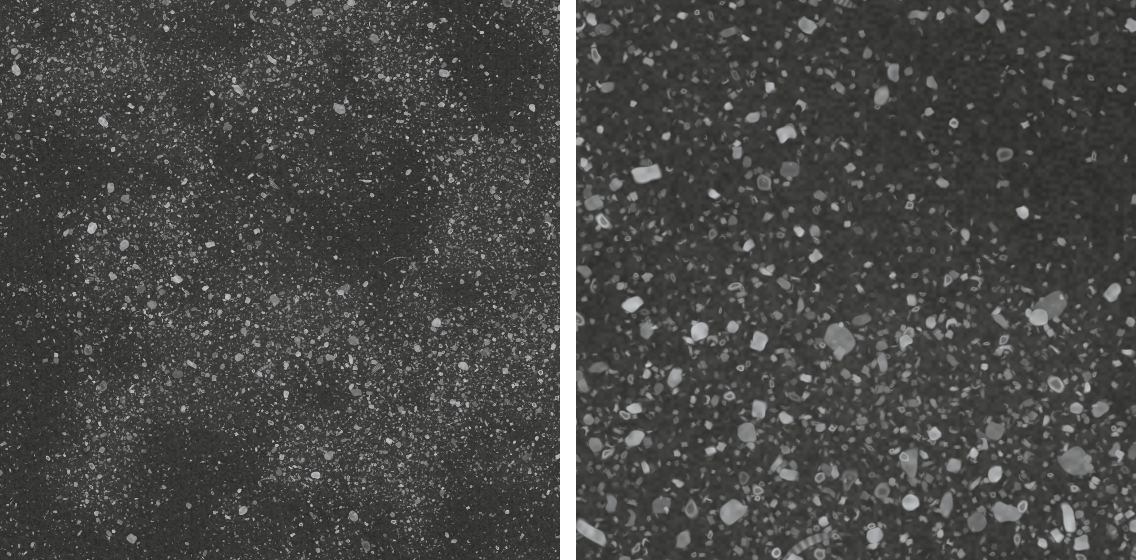
Left: the whole. Right: its middle third, enlarged.
A three.js fragment shader for this texture:

```glsl
// Dark fossil limestone: a near-black ground strewn with pale shell grains.
// Jittered cell layers, coarse to dust, hold ovals, blocks, rings and crescents;
// cloud noise gathers them into patches, and a few thin shell arcs lie on top.

#define GROUND_COLOR vec3(0.212, 0.211, 0.203)
#define GRAIN_COLOR vec3(0.765, 0.775, 0.785)
#define EDGE_SOFTNESS 0.0008
#define GRAIN_DENSITY 1.0
#define CLUSTER_SCALE 7.5
#define GROUND_SPECKLE 0.1
#define PATCH_HAZE 0.03
#define SHELL_CELLS 5.0
#define SHELL_CHANCE 0.4

varying vec2 vUv;

float hash(vec2 p) {
  return fract(sin(dot(p, vec2(127.1, 311.7))) * 43758.5453);
}

vec2 hash2(vec2 p) {
  return vec2(hash(p), hash(p + 57.3));
}

float noise(vec2 p) {
  vec2 i = floor(p);
  vec2 f = fract(p);
  f = f * f * (3.0 - 2.0 * f);
  float low = mix(hash(i), hash(i + vec2(1.0, 0.0)), f.x);
  float high = mix(hash(i + vec2(0.0, 1.0)), hash(i + 1.0), f.x);
  return mix(low, high, f.y);
}

float fbm(vec2 p) {
  float sum = 0.0;
  float gain = 0.5;
  for (int i = 0; i < 4; i++) {
    sum += gain * noise(p);
    p = p * 2.03 + 17.1;
    gain *= 0.5;
  }
  return sum / 0.9375;
}

vec2 rotate(vec2 p, float angle) {
  float c = cos(angle);
  float s = sin(angle);
  return vec2(c * p.x + s * p.y, c * p.y - s * p.x);
}

// How thickly the grains gather around a point
float cluster(vec2 uv) {
  return smoothstep(0.3, 0.76, fbm(uv * CLUSTER_SCALE + 3.7));
}

// Superellipse grain: solid, hollow or bitten into a crescent
float grainShape(vec2 p, vec2 size, vec2 kind, float soft) {
  float hollow = step(0.84, kind.x);
  float bite = step(kind.x, 0.1);
  float power = mix(mix(2.0, 3.6, kind.y), 2.0, hollow);
  vec2 q = abs(p / size) + 0.0001;
  float k = pow(pow(q.x, power) + pow(q.y, power), 1.0 / power);
  float mask = smoothstep(soft, -soft, (k - 1.0) * size.y);
  float bitten = length(p / size - vec2(0.15, 0.75)) - 0.85;
  mask *= 1.0 - 0.5 * hollow * (1.0 - smoothstep(0.3, 0.75, k));
  return mask * mix(1.0, smoothstep(-soft, soft, bitten * size.y), bite);
}

// One scattered layer; returns the strongest grain at this point
float grainLayer(vec2 uv, float cells, float density, float radius, float strength) {
  vec2 cell = floor(uv * cells);
  vec2 local = fract(uv * cells);
  vec2 wobble = vec2(noise(uv * cells * 5.0), noise(uv * cells * 5.0 + 31.0)) - 0.5;
  float light = 0.0;
  for (int y = -1; y <= 1; y++) {
    for (int x = -1; x <= 1; x++) {
      vec2 offset = vec2(float(x), float(y));
      vec2 id = cell + offset + cells * 1.37;
      float chance = density * mix(0.35, 2.0, cluster((cell + offset + 0.5) / cells));
      if (hash(id + 5.1) < chance * GRAIN_DENSITY) {
        vec2 p = local - offset - hash2(id + 11.7) + 0.5 * radius * wobble;
        float grow = radius * mix(0.6, 1.35, hash(id + 23.9));
        vec2 size = grow * vec2(1.0, mix(0.38, 0.95, hash(id + 31.3)));
        float mask = grainShape(rotate(p, 6.2832 * hash(id + 43.1)), size,
          hash2(id + 71.9), EDGE_SOFTNESS * cells);
        light = max(light, mask * strength * mix(0.3, 1.0, hash(id + 91.3)));
      }
    }
  }
  return light;
}

// Sparse, tapering curves of broken shell with fine ribs
float shellArcs(vec2 uv) {
  vec2 cell = floor(uv * SHELL_CELLS);
  vec2 center = 0.35 + 0.3 * hash2(cell + 7.7);
  vec2 p = rotate(fract(uv * SHELL_CELLS) - center, 6.2832 * hash(cell + 13.1));
  float angle = atan(p.y, p.x);
  float radius = mix(0.12, 0.3, hash(cell + 19.3));
  float taper = 1.0 - smoothstep(0.1, 0.9, abs(angle));
  float width = taper * mix(0.006, 0.035, pow(hash(cell + 29.9), 3.0));
  float soft = EDGE_SOFTNESS * SHELL_CELLS;
  float line = smoothstep(soft, -soft, abs(length(p) - radius) - width);
  float ribs = 0.75 + 0.25 * sin(angle * 55.0);
  return line * ribs * taper * 0.65 * step(hash(cell + 37.7), SHELL_CHANCE);
}

void main() {
  // Ground: soft clouds, fine speckle and a pale haze in the patches
  float speckle = 0.65 * noise(vUv * 430.0) + 0.35 * noise(vUv * 210.0 + 9.0) - 0.5;
  float ground = 0.03 * (fbm(vUv * 4.0) - 0.5) + GROUND_SPECKLE * speckle;
  ground += PATCH_HAZE * cluster(vUv);

  // Grains from coarse fragments down to dust
  float light = grainLayer(vUv, 26.0, 0.1, 0.2, 0.9);
  light = max(light, grainLayer(vUv, 50.0, 0.28, 0.22, 0.95));
  light = max(light, grainLayer(vUv, 76.0, 0.24, 0.23, 0.95));
  light = max(light, grainLayer(vUv, 110.0, 0.27, 0.24, 0.85));
  light = max(light, grainLayer(vUv, 190.0, 0.3, 0.29, 0.6));
  light = max(light, shellArcs(vUv));
  light *= mix(0.7, 1.15, noise(vUv * 260.0 + 41.0));

  vec3 color = mix(GROUND_COLOR + ground, GRAIN_COLOR, clamp(light, 0.0, 1.0));
  gl_FragColor = vec4(color, 1.0);
}
```
